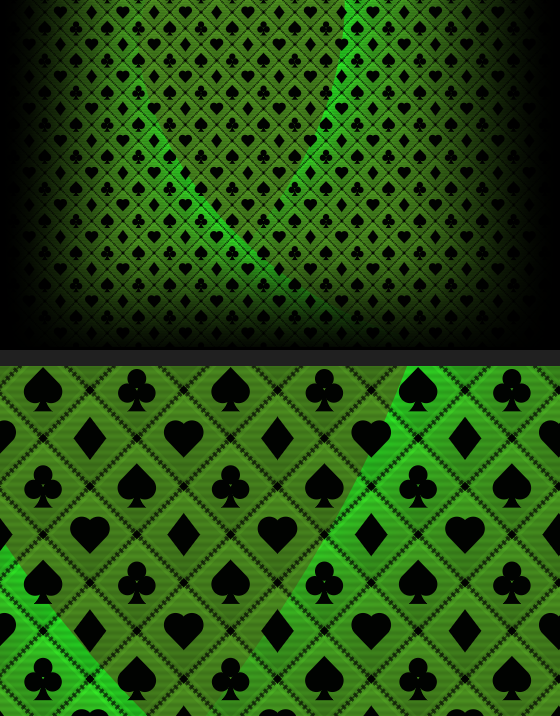
Top, the full canvas; bottom, a detail of the centre.
Give the GLSL for this pattern, as a Shadertoy shader.

```glsl
float dot2(vec2 v) { return dot(v, v); }

// Distance to a line of fill, softened over one pixel
float cover(float d, float px) { return clamp(0.5 - d / px, 0.0, 1.0); }

// Heart standing on its tip at the origin, about 1.1 tall
float heart(vec2 p) {
    p.x = abs(p.x);
    if (p.x + p.y > 1.0) return length(p - vec2(0.25, 0.75)) - sqrt(2.0) / 4.0;
    float d = min(dot2(p - vec2(0.0, 1.0)), dot2(p - 0.5 * max(p.x + p.y, 0.0)));
    return sqrt(d) * sign(p.x - p.y);
}

float diamond(vec2 p) {
    return (abs(p.x) / 0.175 + abs(p.y) / 0.225 - 1.0) * 0.138;
}

// Flared foot shared by spade and club
float stem(vec2 p) {
    float t = clamp(-p.y / 0.22, 0.0, 1.0);
    float side = abs(p.x) - 0.02 - 0.08 * t * t * t;
    return max(side, abs(p.y + 0.11) - 0.11);
}

float spade(vec2 p) {
    return min(heart(vec2(p.x, 0.24 - p.y) / 0.34) * 0.34, stem(p));
}

float club(vec2 p) {
    float top = length(p - vec2(0.0, 0.12)) - 0.1;
    float sides = length(vec2(abs(p.x) - 0.1, p.y + 0.03)) - 0.1;
    return min(min(top, sides), stem(p));
}

// Suits alternate along the diagonals of the lattice
float suit(vec2 id, vec2 p) {
    bool evenColumn = mod(id.x, 2.0) < 0.5;
    if (mod(id.x + id.y, 2.0) < 0.5)
        return evenColumn ? heart((p + vec2(0.0, 0.2)) / 0.35) * 0.35 : diamond(p);
    return evenColumn ? spade(p) : club(p);
}

// Two curved sheens, sharp on the inner side and fading outward
float sheen(vec2 p, float px) {
    vec2 s = pow(abs(p - vec2(1.333, 0.875)) / vec2(0.9375, 0.865), vec2(1.7));
    float bowl = (pow(s.x + s.y, 1.0 / 1.7) - 1.0) * 0.9;
    float outside = cover(-bowl, px);
    float lower = outside * exp(-max(bowl, 0.0) / 0.085)
                * exp(-dot2((p - vec2(0.6, 0.36)) / 0.5));

    float drop = 1.0 - p.y;
    float blade = p.x - 0.985 + 0.576 * drop * drop;
    float right = cover(-blade, px) * (1.0 - outside) * exp(-max(blade, 0.0) / 0.1)
                * smoothstep(0.15, 0.7, p.y);
    return max(lower, right);
}

void mainImage(out vec4 fragColor, in vec2 fragCoord) {
    vec2 p = fragCoord / iResolution.y;
    float px = 1.0 / iResolution.y;

    // Diagonal lattice of quilted cells
    vec2 grid = vec2((p.x - 0.7083) / 0.0893, (0.9646 - p.y) / 0.0917);
    vec2 diag = vec2(grid.x + grid.y, grid.x - grid.y);
    vec2 id = floor(diag + 0.5);
    vec2 q = diag - id;
    vec2 local = 0.5 * vec2(q.x + q.y, q.y - q.x);
    float cellPx = px / 0.0917;
    float seamPx = px / 0.064;

    // Cloth, sheen and fine weave
    vec3 col = mix(vec3(0.255, 0.475, 0.105), vec3(0.13, 0.78, 0.12), sheen(p, px));
    col *= 1.0 + 0.28 * local.y;
    col *= 1.0 + 0.06 * sin(local.y * 75.0);

    // Thin seam with a row of stitches
    vec2 a = abs(q);
    float edge = 0.5 - max(a.x, a.y);
    float along = a.x > a.y ? q.y : q.x;
    float stitch = smoothstep(-0.5, 0.5, cos(along * 6.28318 * 12.0));
    col *= 1.0 - 0.5 * cover(edge - 0.012, seamPx);
    col *= 1.0 - 0.6 * stitch * cover(abs(edge - 0.02) - 0.018, seamPx);
    col *= 1.0 + 0.1 * cover(abs(edge - 0.08) - 0.02, seamPx);

    // Studs at the crossings, then the suits
    float stud = max(0.5 - a.x, 0.5 - a.y) - 0.05;
    col *= 1.0 - 0.95 * cover(stud, seamPx);
    col = mix(col, vec3(0.005, 0.01, 0.005), cover(suit(id, local), cellPx));

    // Sides and foot fall into shadow
    col *= smoothstep(0.0, 0.42, p.x) * (1.0 - smoothstep(1.08, 1.6, p.x));
    col *= smoothstep(-0.06, 0.34, p.y);
    col *= cover(0.009 - p.y, px);
    fragColor = vec4(col, 1.0);
}
```
